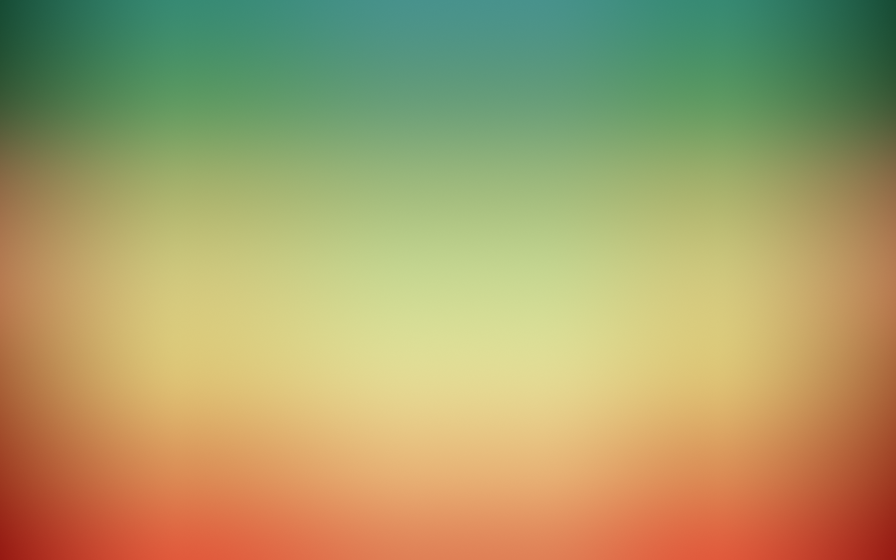
A Shadertoy shader for this background:

```glsl
// A soft sunset-like wash: teal above, pale yellow in the middle, red below.
// Three vertical colour ramps (centre, shoulder, rim) are smoothed by a cubic
// spline and blended outward from the centre, darkening at both sides.

#define STOPS 7
#define LEFT_START 0.05    // where the centre ramp begins to fade, left side
#define RIGHT_START 0.18   // the same on the right side
#define SHOULDER 0.60      // distance at which the shoulder ramp is full
#define RIM_POWER 1.4      // falloff from shoulder to rim
#define GRAIN 0.004        // dither that hides banding

// Colour stops, evenly spaced from bottom to top
const vec3 CENTRE[STOPS] = vec3[STOPS](
    vec3(0.878, 0.502, 0.337), vec3(0.906, 0.714, 0.471),
    vec3(0.886, 0.859, 0.580), vec3(0.784, 0.843, 0.569),
    vec3(0.620, 0.729, 0.490), vec3(0.392, 0.612, 0.478),
    vec3(0.282, 0.573, 0.549));
const vec3 FLANK[STOPS] = vec3[STOPS](
    vec3(0.882, 0.353, 0.235), vec3(0.859, 0.569, 0.345),
    vec3(0.867, 0.769, 0.463), vec3(0.816, 0.784, 0.490),
    vec3(0.647, 0.694, 0.424), vec3(0.353, 0.596, 0.384),
    vec3(0.216, 0.541, 0.451));
const vec3 RIM[STOPS] = vec3[STOPS](
    vec3(0.588, 0.098, 0.071), vec3(0.620, 0.243, 0.137),
    vec3(0.663, 0.392, 0.227), vec3(0.714, 0.478, 0.314),
    vec3(0.557, 0.416, 0.275), vec3(0.212, 0.337, 0.204),
    vec3(0.086, 0.294, 0.204));

// Catmull-Rom spline through the stops, with height in 0..1
vec3 ramp(vec3 stops[STOPS], float height) {
    float position = clamp(height, 0.0, 1.0) * float(STOPS - 1);
    int i = min(int(position), STOPS - 2);
    float t = position - float(i);
    vec3 before = stops[max(i - 1, 0)];
    vec3 low = stops[i];
    vec3 high = stops[i + 1];
    vec3 after = stops[min(i + 2, STOPS - 1)];
    vec3 linear = high - before;
    vec3 square = 2.0 * before - 5.0 * low + 4.0 * high - after;
    vec3 cubic = 3.0 * (low - high) + after - before;
    return low + 0.5 * t * (linear + t * (square + t * cubic));
}

// Sine-free hash in 0..1
float hash(vec2 p) {
    vec3 q = fract(vec3(p.xyx) * 0.1031);
    q += dot(q, q.yzx + 33.33);
    return fract((q.x + q.y) * q.z);
}

void mainImage(out vec4 fragColor, in vec2 fragCoord) {
    vec2 uv = fragCoord / iResolution.xy;
    float side = 2.0 * uv.x - 1.0;
    float spread = abs(side);

    // Horizontal blend weights
    float start = mix(LEFT_START, RIGHT_START, smoothstep(-0.1, 0.1, side));
    float flankWeight = smoothstep(start, SHOULDER, spread);
    float outer = clamp((spread - SHOULDER) / (1.0 - SHOULDER), 0.0, 1.0);
    float rimWeight = pow(outer, RIM_POWER);

    // Blend the three ramps
    vec3 color = mix(ramp(CENTRE, uv.y), ramp(FLANK, uv.y), flankWeight);
    color = mix(color, ramp(RIM, uv.y), rimWeight);

    color += GRAIN * (hash(fragCoord) - 0.5);
    fragColor = vec4(clamp(color, 0.0, 1.0), 1.0);
}
```
